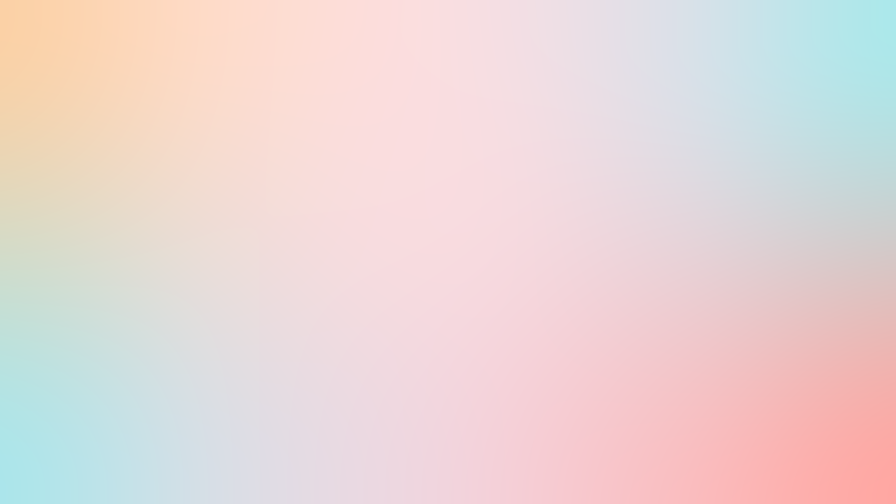
Give the GLSL for this background, as a WebGL 2 fragment shader.

```glsl
#version 300 es
precision highp float;
// Soft pastel mesh gradient: peach, blush and aqua along the top,
// aqua, lilac and coral along the bottom. Two smooth colour ramps
// are blended vertically, with a faint blush glow near the centre.

uniform vec2 u_resolution;
out vec4 fragColor;

const int STOPS = 5;

// Colour stops, evenly spaced from left to right
const vec3 TOP_RAMP[STOPS] = vec3[STOPS](
    vec3(0.985, 0.82, 0.65),   // peach
    vec3(0.995, 0.86, 0.79),   // apricot
    vec3(0.975, 0.87, 0.88),   // blush
    vec3(0.86, 0.88, 0.91),    // mist
    vec3(0.67, 0.91, 0.92));   // aqua
const vec3 BOTTOM_RAMP[STOPS] = vec3[STOPS](
    vec3(0.67, 0.90, 0.92),    // aqua
    vec3(0.85, 0.87, 0.90),    // mist
    vec3(0.945, 0.83, 0.865),  // lilac pink
    vec3(0.98, 0.745, 0.755),  // rose
    vec3(1.0, 0.655, 0.635));  // coral

// Vertical blend: its middle height, half width and dip right of centre
const float BLEND_MIDDLE = 0.50;
const float BLEND_REACH = 0.47;
const float BLEND_DIP = 0.06;
const float DIP_X = 0.75;
const float DIP_WIDTH = 0.2;

// Central glow
const vec3 GLOW_COLOR = vec3(0.985, 0.87, 0.88);
const vec2 GLOW_CENTER = vec2(0.47, 0.62);
const vec2 GLOW_RADIUS = vec2(0.16, 0.30);
const float GLOW_STRENGTH = 0.5;

// Catmull-Rom interpolation through the stops
vec3 sampleRamp(vec3 ramp[STOPS], float x) {
    float position = clamp(x, 0.0, 1.0) * float(STOPS - 1);
    int i = min(int(position), STOPS - 2);
    float t = position - float(i);
    vec3 a = ramp[max(i - 1, 0)];
    vec3 b = ramp[i];
    vec3 c = ramp[i + 1];
    vec3 d = ramp[min(i + 2, STOPS - 1)];
    vec3 cubic = 3.0 * (b - c) + d - a;
    vec3 square = 2.0 * a - 5.0 * b + 4.0 * c - d;
    return b + 0.5 * t * (c - a + t * (square + t * cubic));
}

float gaussian(vec2 offset) {
    return exp(-dot(offset, offset));
}

void main() {
    vec2 uv = gl_FragCoord.xy / u_resolution;

    // Blend the two ramps by height
    float dip = BLEND_DIP * gaussian(vec2((uv.x - DIP_X) / DIP_WIDTH, 0.0));
    float middle = BLEND_MIDDLE - dip;
    float height = smoothstep(middle - BLEND_REACH, middle + BLEND_REACH, uv.y);
    vec3 color = mix(sampleRamp(BOTTOM_RAMP, uv.x), sampleRamp(TOP_RAMP, uv.x), height);

    // Lift the centre
    float glow = GLOW_STRENGTH * gaussian((uv - GLOW_CENTER) / GLOW_RADIUS);
    color = mix(color, GLOW_COLOR, glow);

    fragColor = vec4(clamp(color, 0.0, 1.0), 1.0);
}
```
